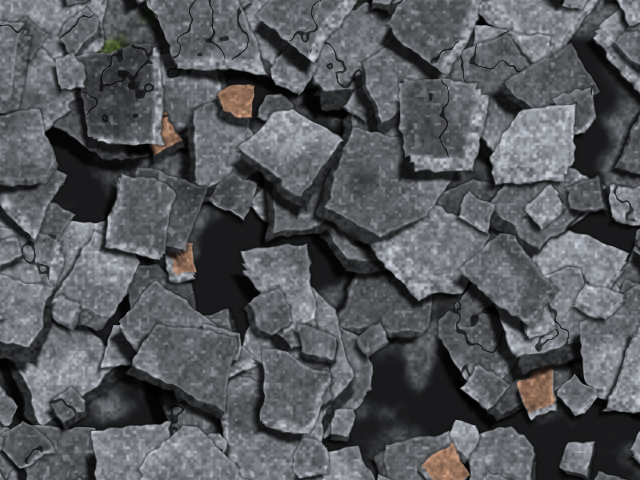
Write a Shadertoy shader that draws this texture.

```glsl
// A heap of broken grey concrete slabs with hard shadows, rubble and a little grass.

float hash(vec2 p) {
    return fract(sin(dot(p, vec2(12.9898, 78.233))) * 43758.5453);
}

float noise(vec2 p) {
    vec2 i = floor(p), f = fract(p);
    f = f * f * (3.0 - 2.0 * f);
    return mix(mix(hash(i), hash(i + vec2(1, 0)), f.x),
               mix(hash(i + vec2(0, 1)), hash(i + vec2(1, 1)), f.x), f.y);
}

float fbm(vec2 p) {
    float sum = 0.0, amp = 0.5;
    for (int i = 0; i < 4; i++) {
        sum += amp * noise(p);
        p = p * 2.03 + 17.1;
        amp *= 0.5;
    }
    return sum / 0.9375;
}

// Distances to a convex slab: top face, half sweep, full sweep, shadow.
vec4 slabDistances(vec2 p, vec2 seed, float size, vec2 thickness, vec2 shadow) {
    vec4 d = vec4(-1.0);
    float turn = 6.2832 * hash(seed + 3.1);
    float aspect = mix(0.7, 1.0, hash(seed + 4.7));
    for (int i = 0; i < 5; i++) {
        float k = float(i);
        float angle = turn + k * 1.5708 + 0.5 * (hash(seed + k * 1.37) - 0.5);
        float reach = size * mix(0.75, 1.1, hash(seed + k * 2.11 + 9.0));
        reach *= mod(k, 2.0) < 0.5 ? aspect : 1.0;
        // The fifth side breaks off a corner.
        if (i == 4) {
            angle = turn + 0.8;
            reach = size * mix(0.75, 1.4, hash(seed + 6.3));
        }
        vec2 normal = vec2(cos(angle), sin(angle));
        float edge = dot(normal, p) - reach, lift = dot(normal, thickness);
        d = max(d, vec4(edge) - vec4(0.0, 0.5 * lift, lift, dot(normal, shadow)));
    }
    return d;
}

void mainImage(out vec4 fragColor, in vec2 fragCoord) {
    vec2 uv = fragCoord / iResolution.y;
    float blur = 1.3 / iResolution.y;
    vec3 cement = vec3(0.97, 0.995, 1.04);

    // Surface grain of all the concrete
    float fine = noise(uv * 150.0), coarse = noise(uv * 75.0 + 31.0);
    float grain = 0.6 * fine + 0.4 * coarse - 0.5;
    float flecks = smoothstep(0.68, 0.92, noise(uv * 120.0 + 57.0));
    vec2 rough = uv + 0.014 * (vec2(noise(uv * 22.0), noise(uv * 22.0 + 40.0)) - 0.5)
                    + 0.006 * (vec2(coarse, noise(uv * 75.0 + 80.0)) - 0.5);

    // Ground: dark gaps, gravel, and grass along the upper left edge
    float gravel = smoothstep(0.45, 0.65, fbm(uv * 6.0 + 5.0));
    vec3 color = cement * (mix(0.1, 0.36, gravel) + 0.3 * grain * gravel);
    float lawn = smoothstep(0.8, 0.87, uv.y + 0.1 * (fbm(uv * 9.0) - 0.5))
               * (1.0 - smoothstep(0.68, 0.78, uv.x));
    vec3 grass = vec3(0.27, 0.33, 0.17) * (1.0 + 1.3 * grain);
    color = mix(color, grass, lawn * smoothstep(0.35, 0.5, fbm(uv * 7.0 + 2.0)));

    // Slabs piled in layers, with two layers of small rubble between them
    for (int layer = 0; layer < 7; layer++) {
        float level = float(layer);
        bool isRubble = layer == 3 || layer == 5;
        float cell = isRubble ? 0.105 : 0.31 - 0.008 * level;
        vec2 shift = vec2(0.37, 0.61) * level;
        vec2 home = floor(uv / cell + shift);
        for (int n = 0; n < 9; n++) {
            vec2 id = home + vec2(float(n % 3 - 1), float(1 - n / 3));
            vec2 seed = id + 19.7 * level;
            vec2 jitter = vec2(hash(seed), hash(seed + 1.3)) - 0.5;
            vec2 center = (id + 0.5 + 0.6 * jitter - shift) * cell;
            float chance = isRubble ? 0.65 * smoothstep(0.42, 0.6, fbm(center * 4.0 + level)) : 0.72;
            if (center.y > 0.9 && center.x < 0.75) chance *= 0.6;
            if (hash(seed + 2.9) > chance) continue;

            vec2 p = rough - center;
            float pick = hash(seed + 5.5), shade = hash(seed + 7.7);
            float size = cell * mix(0.27, 0.41, hash(seed + 8.3));
            vec2 thickness = cell * vec2(0.16 * (shade - 0.5), -mix(0.03, 0.14, pick));
            vec2 shadow = thickness + cell * vec2(-0.06, -0.05) * mix(0.5, 1.6, shade);
            vec4 d = slabDistances(p, seed, size, thickness, shadow);
            float body = min(d.x, min(d.y, d.z));
            float umbra = min(d.w, body);
            color *= mix(1.0, 0.2, 1.0 - smoothstep(-0.006, 0.008, umbra));
            if (body > blur) continue;

            // Broken side face, either sunlit or in shade
            float sideTone = mix(0.17, 0.56, smoothstep(0.3, 0.7, hash(seed + 10.1)));
            vec3 sideColor = cement * sideTone * (1.0 + 1.1 * grain);
            color = mix(color, sideColor, 1.0 - smoothstep(-blur, blur, body));

            // Weathered top face with pale dust, stains, cracks and a chipped rim
            float tone = mix(0.31, 0.51, pick) + 0.3 * dot(p, jitter);
            float dust = fbm(uv * 6.0 + seed * 3.0);
            tone = mix(tone, 0.62, 0.75 * smoothstep(0.52, 0.74, dust));
            tone *= mix(0.7, 1.0, smoothstep(0.22, 0.42, dust));
            tone = tone * (1.0 + 0.6 * grain) + 0.13 * flecks;
            tone += 0.09 * smoothstep(-0.009, -0.001, d.x);
            float crack = abs(fbm(uv * 8.0 + seed) - 0.5);
            tone *= 1.0 - 0.65 * step(0.72, shade) * (1.0 - smoothstep(0.004, 0.014, crack));
            vec3 tint = isRubble && pick > 0.95 ? vec3(1.05, 0.8, 0.65) : cement;
            color = mix(color, tint * tone, 1.0 - smoothstep(-blur, blur, d.x));
        }
    }
    fragColor = vec4(clamp(color, 0.0, 1.0), 1.0);
}
```
